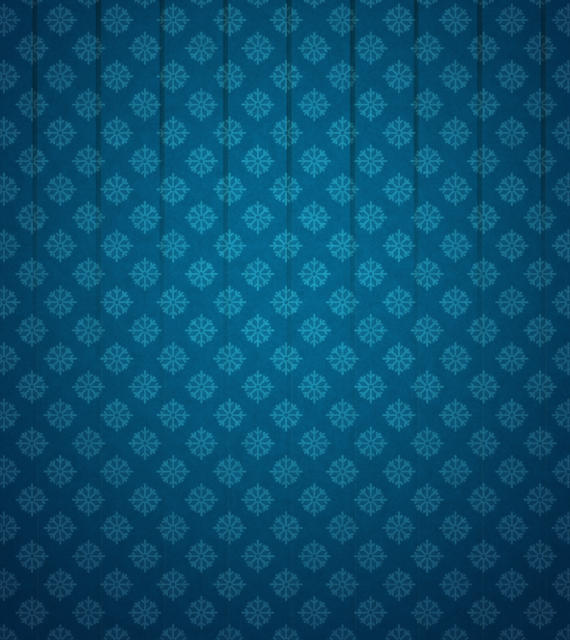
Reproduce this pattern procedurally as a WebGL 1 fragment shader.

```glsl
precision highp float;
uniform vec2 u_resolution;

const float CELL = 0.0882;          // motif spacing, in canvas heights
const vec2 MOTIF_ORIGIN = vec2(0.0060, 0.9688);
const float SEAM_SPACING = 0.0993;
const float SEAM_START = 0.0547;

float hash(vec2 p) {
  vec3 q = fract(vec3(p.xyx) * 0.1031);
  q += dot(q, q.yzx + 33.33);
  return fract((q.x + q.y) * q.z);
}

float valueNoise(vec2 p) {
  vec2 i = floor(p);
  vec2 f = fract(p);
  f = f * f * (3.0 - 2.0 * f);
  float low = mix(hash(i), hash(i + vec2(1.0, 0.0)), f.x);
  float high = mix(hash(i + vec2(0.0, 1.0)), hash(i + vec2(1.0)), f.x);
  return mix(low, high, f.y);
}

float segment(vec2 p, vec2 a, vec2 b) {
  vec2 ab = b - a;
  return length(p - a - ab * clamp(dot(p - a, ab) / dot(ab, ab), 0.0, 1.0));
}

float coverage(float d, float softness) {
  return 1.0 - smoothstep(-0.5 * softness, 0.5 * softness, d);
}

// Stem with one pair of outward barbs, mirrored about the x axis
float barbedArm(vec2 p, float tip, float fork, vec2 barb, float halfWidth) {
  p.y = abs(p.y);
  float stem = segment(p, vec2(0.065, 0.0), vec2(tip, 0.0));
  float branch = segment(p, vec2(fork, 0.0), vec2(fork, 0.0) + barb);
  return min(stem, branch) - halfWidth;
}

// Eight arms: long ones on the axes, shorter ones on the diagonals
float snowflake(vec2 p) {
  vec2 q = abs(p);
  q = q.x > q.y ? q : q.yx;
  vec2 diagonal = vec2(q.x + q.y, q.x - q.y) * 0.7071;
  float axisArm = barbedArm(q, 0.275, 0.172, vec2(0.042, 0.056), 0.0185);
  float diagonalArm = barbedArm(diagonal, 0.232, 0.165, vec2(0.042, 0.052), 0.0205);
  float ring = abs(length(p) - 0.047) - 0.017;
  return min(ring, min(axisArm, diagonalArm));
}

// Nearest motif centre of a staggered lattice
vec2 staggeredCell(vec2 p) {
  vec2 a = fract(p + 0.5) - 0.5;
  vec2 b = fract(p) - 0.5;
  return dot(a, a) < dot(b, b) ? a : b;
}

// Light pool above the middle, falling off to the corners
vec3 backdrop(vec2 uv) {
  float falloff = smoothstep(0.03, 0.84, length(uv - vec2(0.5, 0.6)));
  return mix(vec3(0.022, 0.395, 0.545), vec3(0.008, 0.135, 0.245), falloff);
}

// Soft dark joint, fading towards the bottom, with a thin pale right edge
vec3 addSeam(vec3 color, vec2 p, float pixel) {
  float index = floor((p.x - SEAM_START) / SEAM_SPACING + 0.5);
  float x = p.x - SEAM_START - index * SEAM_SPACING;
  float halfWidth = mix(0.0032, 0.0048, hash(vec2(index, 7.0)));
  float wear = 0.75 + 0.5 * valueNoise(vec2(index * 9.0, p.y * 14.0));
  float fade = mix(0.10, 1.0, smoothstep(0.36, 0.95, p.y)) * wear;
  float joint = coverage(abs(x) - halfWidth, pixel + 0.0015);
  float core = coverage(abs(x + halfWidth * 0.6) - 0.0008, pixel + 0.001);
  float edge = coverage(abs(x - halfWidth) - 0.0005, pixel + 0.001);
  color *= mix(vec3(1.0), vec3(0.97, 0.79, 0.76), joint * fade);
  color *= 1.0 - 0.10 * core * fade;
  return color + vec3(0.050, 0.035, 0.0) * edge * wear * 0.7;
}

void main() {
  float pixel = 1.0 / u_resolution.y;
  vec2 uv = gl_FragCoord.xy / u_resolution;
  vec2 p = gl_FragCoord.xy * pixel;
  vec3 color = backdrop(uv);

  // Printed snowflakes with soft, uneven ink and a faint halo
  vec2 cell = staggeredCell((p - MOTIF_ORIGIN) / CELL);
  float ink = coverage(snowflake(cell), pixel / CELL + 0.014);
  float halo = 1.0 - smoothstep(0.20, 0.28, length(cell));
  float amount = max(ink, halo * 0.26) * mix(0.82, 1.0, valueNoise(p * 45.0));
  vec3 inkColor = color * vec3(1.6, 1.40, 1.25) + vec3(0.085, 0.050, 0.045);
  color = mix(color, inkColor, amount);

  color = addSeam(color, p, pixel);

  // Paper mottling and fine grain
  float mottle = valueNoise(p * 70.0) - 0.5;
  float grain = valueNoise(p * 300.0) - 0.5;
  color *= 1.0 + 0.06 * mottle + 0.09 * grain;
  gl_FragColor = vec4(clamp(color, 0.0, 1.0), 1.0);
}
```
